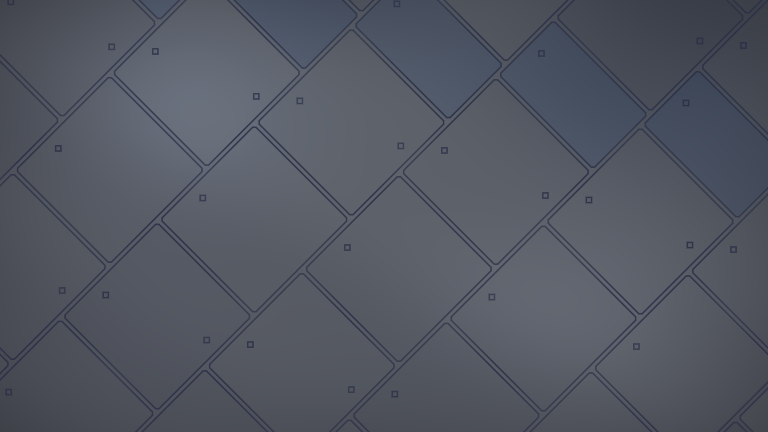
Write a WebGL 1 fragment shader that draws this pattern.

```glsl
precision highp float;
// Slate-grey metal plates laid diagonally in staggered rows, with one column of short plates.
// Each plate is a chamfered box distance outlined in dark blue, with small square rivets;
// soft glows, layered sines and a tint per plate give the uneven, worn sheen.
uniform vec2 u_resolution;

#define PLATE 0.3177         // side of a full plate, canvas heights
#define SHORT_PLATE 0.1882   // length of the plates in the short column
#define ROW_SHIFT 0.1555     // stagger from one row to the next
#define ORIGIN vec2(0.2990, 0.3781)
#define GAP 0.0052           // half the gap between outlines
#define CHAMFER 0.0055
#define LINE 0.0016          // half the line width
#define RIVET 0.0060         // half the rivet side
#define BASE_COLOR vec3(0.336, 0.350, 0.386)
#define LINE_COLOR vec3(0.165, 0.185, 0.280)
#define DIAG 0.70710678

// Cover of a thin stroke whose centre line lies at distance zero
float stroke(float dist, float px) {
  return 1.0 - smoothstep(LINE - 0.5 * px, LINE + 0.7 * px, abs(dist));
}

float hash(vec2 cell) {
  return fract(sin(dot(cell, vec2(41.3, 289.1))) * 4375.5);
}

float glow(vec2 p, vec2 centre, vec2 radius) {
  vec2 d = (p - centre) / radius;
  return exp(-dot(d, d));
}

float chamferedBox(vec2 p, vec2 halfSize) {
  vec2 d = abs(p) - halfSize;
  return max(max(d.x, d.y), (d.x + d.y + CHAMFER) * DIAG);
}

// Outline of an upright square inside the diagonal frame
float rivet(vec2 p, vec2 centre, float px) {
  vec2 d = p - centre;
  vec2 upright = abs(vec2(d.x + d.y, d.x - d.y)) * DIAG;
  return stroke(max(upright.x, upright.y) - RIVET, px);
}

// Start, length and column number of the plate at a position along its row
vec3 plateAt(float along) {
  if (along < 0.0) {
    float k = floor(along / PLATE);
    return vec3(k * PLATE, PLATE, k);
  }
  if (along < SHORT_PLATE) return vec3(0.0, SHORT_PLATE, 0.0);
  float n = floor((along - SHORT_PLATE) / PLATE);
  return vec3(SHORT_PLATE + n * PLATE, PLATE, n + 1.0);
}

// Broad patches of light and dark
vec3 sheen(vec2 p, float aspect) {
  vec3 c = BASE_COLOR;
  c += vec3(0.075, 0.090, 0.108) * glow(p, vec2(0.43, 0.22), vec2(0.27, 0.24));
  c += vec3(0.050, 0.054, 0.056) * glow(p, vec2(1.38, 0.70), vec2(0.36, 0.24));
  c += vec3(0.028, 0.032, 0.028) * glow(p, vec2(0.95, 0.32), vec2(0.50, 0.40));
  c -= vec3(0.050, 0.045, 0.035) * glow(p, vec2(1.55, 0.08), vec2(0.38, 0.30));
  float ripple = sin(p.x * 7.0 + 2.0 * sin(p.y * 5.0)) + 0.5 * sin(p.y * 17.0 - p.x * 9.0);
  c += 0.005 * ripple;
  vec2 edge = abs(p / vec2(aspect, 1.0) - 0.5) * 2.0;
  return c * (1.0 - 0.13 * pow(edge.x, 4.0) - 0.12 * pow(edge.y, 3.0));
}

void main() {
  float px = 1.0 / u_resolution.y;
  float aspect = u_resolution.x * px;
  vec2 p = gl_FragCoord.xy * px;
  p.y = 1.0 - p.y;

  // Diagonal frame: x across the rows, y along them
  vec2 q = vec2(p.x + p.y, p.x - p.y) * DIAG - ORIGIN;
  float row = floor(q.x / PLATE);
  q.x -= row * PLATE;
  q.y -= row * ROW_SHIFT;
  vec3 plate = plateAt(q.y);
  q.y -= plate.x;
  float column = plate.z;

  // Tint per plate, bluer in the short column
  vec3 color = sheen(p, aspect);
  vec2 halfSize = 0.5 * vec2(PLATE, plate.y);
  float body = chamferedBox(q - halfSize, halfSize - GAP);
  float inside = 1.0 - smoothstep(-px, px, body);
  float tone = hash(vec2(row, column)) - 0.5;
  vec3 tint = tone * vec3(0.022, 0.020, 0.014);
  if (column == 0.0) tint += vec3(-0.032, -0.015, 0.012);
  color += tint * inside;

  // Outlines, and rivets: one on every plate, a second on odd columns
  float ink = stroke(body, px);
  ink = max(ink, rivet(q, vec2(0.0393, 0.1097), px));
  if (mod(column, 2.0) > 0.5) ink = max(ink, rivet(q, vec2(0.2783, 0.2013), px));

  float fade = 0.78 + 0.10 * sin(p.x * 11.0 + 3.0 * sin(p.y * 8.0));
  color = mix(color, LINE_COLOR, ink * fade);
  gl_FragColor = vec4(color, 1.0);
}
```
